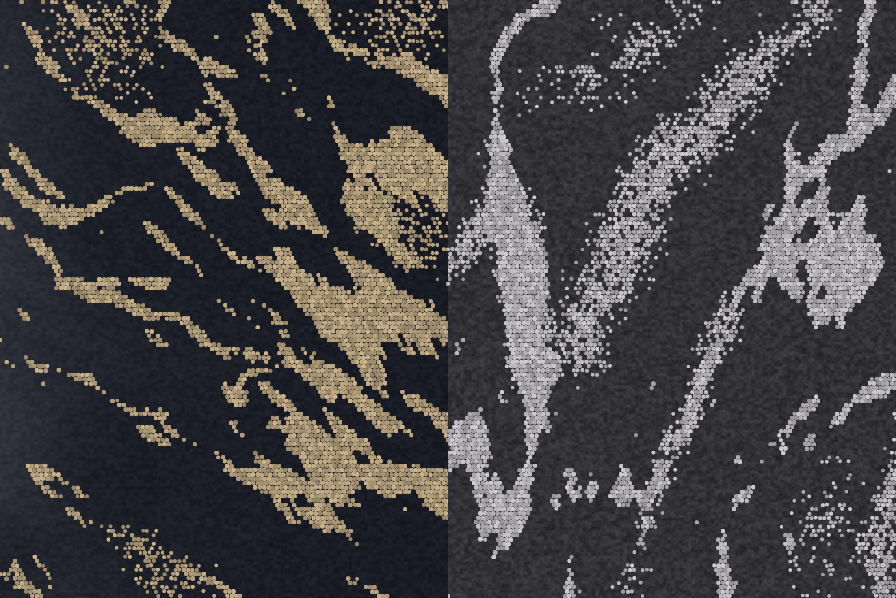
This texture is drawn by a Shadertoy shader. Its source:

```glsl
// Two woven marble fabrics side by side: gold veins on navy black, silver on charcoal.
// Warped veins, streaky flakes and soft glows give a tone field, which is then
// dithered into rows of small round stitches over a dark pile.

const float STITCH_ROWS = 138.0;
const float SEAM = 0.75;

float hash(vec2 p) {
    vec3 q = fract(p.xyx * 0.1031);
    q += dot(q, q.yzx + 33.33);
    return fract((q.x + q.y) * q.z);
}

float noise(vec2 p) {
    vec2 i = floor(p), f = fract(p);
    f = f * f * (3.0 - 2.0 * f);
    return mix(mix(hash(i), hash(i + vec2(1, 0)), f.x),
               mix(hash(i + vec2(0, 1)), hash(i + vec2(1, 1)), f.x), f.y);
}

float fbm(vec2 p) {
    float sum = 0.0, amp = 0.533;
    for (int i = 0; i < 4; i++) {
        sum += amp * noise(p);
        p = mat2(1.6, 1.2, -1.2, 1.6) * p + 7.3;
        amp *= 0.5;
    }
    return sum;
}

// Coordinates along and across a direction
vec2 turn(vec2 p, float angle) {
    float c = cos(angle), s = sin(angle);
    return vec2(c * p.x + s * p.y, c * p.y - s * p.x);
}

// Signed distance to a tapered stroke
float stroke(vec2 p, vec2 a, vec2 b, float wa, float wb) {
    vec2 ab = b - a;
    float t = clamp(dot(p - a, ab) / dot(ab, ab), 0.0, 1.0);
    return length(p - a - ab * t) - mix(wa, wb, t);
}

// Two strokes joined, with widths at start, bend and end
float vein(vec2 p, vec2 a, vec2 b, vec2 c, vec3 w) {
    return min(stroke(p, a, b, w.x, w.y), stroke(p, b, c, w.y, w.z));
}

float glow(vec2 p, vec2 centre, vec2 radii, float angle) {
    vec2 q = turn(p - centre, angle) / radii;
    return exp(-dot(q, q));
}

float flakes(vec2 p, float angle, vec2 stretch, float zone) {
    return smoothstep(0., .03, fbm(turn(p, angle) * stretch) - .86 + .41 * min(zone, 1.));
}

// Crisp edge, roughened along the given direction
float solid(vec2 p, float d, float angle) {
    d += .042 * (fbm(turn(p, angle) * vec2(18, 40)) - .5);
    return 1. - smoothstep(-.002, .003, d);
}

float soft(float d, float reach) {
    return .8 * pow(1. - smoothstep(-.02, reach, d), 1.5);
}

vec2 warp(vec2 p, float amount) {
    return p + amount * (vec2(fbm(p * 9.), fbm(p * 9. + 41.)) - .5);
}

float goldTone(vec2 p) {
    vec2 q = warp(p, .09);
    float d = vein(q, vec2(.01, .99), vec2(.19, .81), vec2(.38, .82), vec3(.006, .007, .01));
    d = min(d, stroke(q, vec2(.24, .79), vec2(.35, .79), .03, .02));
    d = min(d, vein(q, vec2(.26, 1.02), vec2(.35, .87), vec2(.44, .7), vec3(.007, .01, .002)));
    d = min(d, vein(q, vec2(-.02, .72), vec2(.12, .63), vec2(.26, .68), vec3(.008, .006, .015)));
    d = min(d, vein(q, vec2(.25, .54), vec2(.1, .53), vec2(.49, .4), vec3(.006, .009, .003)));
    d = min(d, vein(q, vec2(.46, 1.02), vec2(.6, .9), vec2(.77, .85), vec3(.007, .01, .03)));
    d = min(d, vein(q, vec2(.54, .84), vec2(.6, .74), vec2(.74, .66), vec3(.007, .01, .02)));
    d = min(d, vein(q, vec2(.47, .3), vec2(.54, .2), vec2(.77, .18), vec3(.005, .01, .03)));
    d = min(d, vein(q, vec2(-.02, .44), vec2(.27, .3), vec2(.47, .17), vec3(.002, .004, .007)));
    d = min(d, vein(q, vec2(-.02, .3), vec2(.2, .12), vec2(.47, -.01), vec3(.001, .003, .004)));
    d = min(d, stroke(q, vec2(.39, .34), vec2(.47, .41), .014, .003));
    float zone = .36 + glow(p, vec2(.61, .46), vec2(.34, .12), -.78)
        + glow(p, vec2(.7, .69), vec2(.13, .11), 0.)
        + .9 * glow(p, vec2(.6, .25), vec2(.11, .09), 0.);
    float halo = glow(p, vec2(.17, .93), vec2(.1, .08), -.4)
        + glow(p, vec2(.67, .96), vec2(.09, .06), 0.)
        + glow(p, vec2(.69, .62), vec2(.09, .06), -.5)
        + glow(p, vec2(.29, .03), vec2(.13, .05), -.7);
    return max(max(solid(p, d, -.6), .55 * halo), flakes(p, -.75, vec2(9, 32), zone));
}

float silverTone(vec2 p) {
    vec2 q = warp(p, .06);
    float blade = vein(q, vec2(1.36, .98), vec2(1.1, .7), vec2(.97, .42), vec3(.004, .035, .02));
    float root = vein(q, vec2(1.05, -.02), vec2(1.12, .22), vec2(1.22, .48), vec3(.003, .012, .02));
    float fall = stroke(q, vec2(1.52, .3), vec2(1.45, -.02), .008, .025);
    float trunk = vein(q, vec2(.83, .74), vec2(.87, .6), vec2(.9, .38), vec3(.01, .045, .03));
    float fork = stroke(q, vec2(.85, .66), vec2(.73, .53), .03, .01);
    float d = vein(q, vec2(.94, 1.02), vec2(.83, .9), vec2(.83, .74), vec3(.018, .008, .012));
    d = min(d, vein(q, vec2(1.22, .48), vec2(1.34, .7), vec2(1.51, .87), vec3(.012, .012, .02)));
    d = min(d, vein(q, vec2(1.19, -.02), vec2(1.26, .2), vec2(1.52, .38), vec3(.015, .005, .006)));
    d = min(d, stroke(q, vec2(1.45, 1.02), vec2(1.42, .84), .005, .005));
    d = min(d, stroke(q, vec2(1.27, .22), vec2(1.38, .35), .002, .005));
    d = min(d, min(trunk, root + .008));
    float zone = .15 + glow(p, vec2(.86, .16), vec2(.15, .27), 0.)
        + glow(p, vec2(1.41, .72), vec2(.17, .1), .7)
        + .9 * glow(p, vec2(1.37, .55), vec2(.12, .08), .4);
    float halo = glow(p, vec2(1.07, .92), vec2(.2, .07), .4)
        + .8 * glow(p, vec2(1.38, .12), vec2(.06, .12), -.2);
    float blend = max(max(soft(blade, .07), soft(root, .04)), soft(min(fall, min(trunk, fork)), .04));
    blend = max(blend, .6 * halo * smoothstep(.25, .6, fbm(p * 14.)));
    return max(max(solid(p, d, 1.1), blend), flakes(p, 1.3, vec2(11, 24), zone));
}

void mainImage(out vec4 fragColor, in vec2 fragCoord) {
    vec2 p = fragCoord / iResolution.xy * vec2(1.5, 1);
    float right = step(SEAM, p.x);
    // Staggered, jittered stitches
    vec2 g = p * STITCH_ROWS;
    g.x += .5 * mod(floor(g.y), 2.);
    vec2 cell = floor(g);
    vec2 offset = fract(g) - .5 - .25 * (vec2(hash(cell + 3.), hash(cell + 8.)) - .5);
    vec2 centre = p - offset / STITCH_ROWS;
    float tone = p.x < SEAM ? goldTone(centre) : silverTone(centre);
    float radius = mix(.4, .6, tone), edge = .6 * STITCH_ROWS / iResolution.y;
    float thread = 1. - smoothstep(radius - edge, radius + edge, length(offset));
    thread *= step(.08 + .84 * hash(cell + 19.), tone);
    // Dark pile with fine grain and a worn left margin
    float grain = noise(p * vec2(150, 190)) + .6 * noise(p * 330.) - .8;
    vec3 navy = vec3(.095, .105, .14) + .12 * exp(-p.x * 5.) * fbm(p * 5.);
    vec3 pile = mix(navy, vec3(.195, .195, .21), right) + grain * mix(.045, .09, right);
    // Thread shade varies from stitch to stitch
    vec3 yarn = mix(vec3(.7, .62, .48), vec3(.71, .7, .72), right);
    yarn *= .82 + .32 * hash(cell + 57.);
    fragColor = vec4(mix(pile, yarn, thread), 1);
}
```
